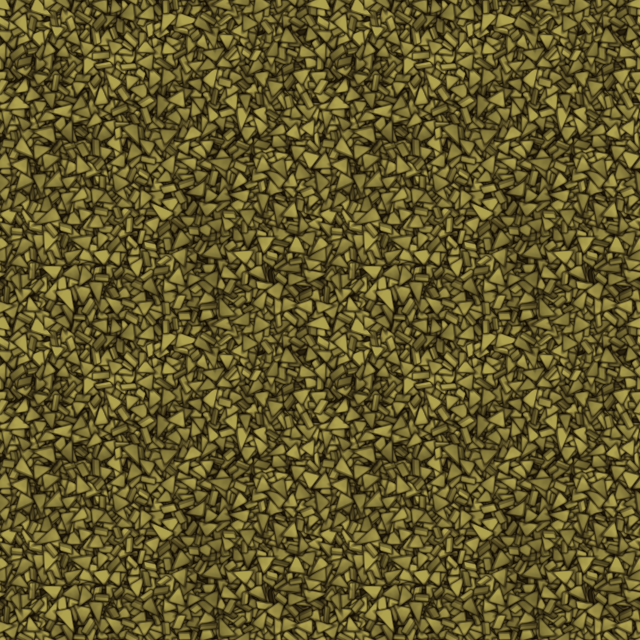
A three.js fragment shader for this texture:

```glsl
varying vec2 vUv;

const float TILE_CELLS = 20.0;   // grain cells along one repeating tile
const float TILES = 2.0;         // tiles across the canvas
const int LAYERS = 7;
const float TAU = 6.28319;
const vec3 GAP_COLOR = vec3(0.05, 0.025, 0.0);
const vec3 FACE_COLOR = vec3(0.66, 0.61, 0.30);

vec4 hash4(vec2 p) {
  vec4 q = fract(p.xyxy * vec4(0.1031, 0.1030, 0.0973, 0.1099));
  q += dot(q, q.wzxy + 33.33);
  return fract((q.xxyz + q.yzzw) * q.zywx);
}

vec2 direction(float angle) {
  return vec2(cos(angle), sin(angle));
}

float cornerSlope(vec2 corner, vec2 offset, float period) {
  float angle = hash4(mod(corner, period) + 71.0).x * TAU;
  return dot(direction(angle), offset);
}

// Gradient noise that repeats after the given period
float gradientNoise(vec2 p, float period) {
  vec2 i = floor(p);
  vec2 f = p - i;
  vec2 u = f * f * f * (f * (f * 6.0 - 15.0) + 10.0);
  vec2 e = vec2(1.0, 0.0);
  float low = mix(cornerSlope(i, f, period),
                  cornerSlope(i + e.xy, f - e.xy, period), u.x);
  float high = mix(cornerSlope(i + e.yx, f - e.yx, period),
                   cornerSlope(i + e.xx, f - e.xx, period), u.x);
  return mix(low, high, u.y);
}

float smoothMax(float a, float b, float k) {
  float h = max(k - abs(a - b), 0.0) / k;
  return max(a, b) + h * h * k * 0.25;
}

float roundedBox(vec2 p, vec2 halfSize, float radius) {
  vec2 q = abs(p) - halfSize + radius;
  return length(max(q, 0.0)) + min(max(q.x, q.y), 0.0) - radius;
}

// Triangle of three edges, each turned a little out of true
float roundedTriangle(vec2 p, float inradius, vec3 skew) {
  float a = dot(p, direction(skew.x));
  float b = dot(p, direction(TAU / 3.0 + skew.y));
  float c = dot(p, direction(TAU * 2.0 / 3.0 + skew.z));
  return smoothMax(smoothMax(a, b, 0.22), c, 0.22) - inradius;
}

float grainDistance(vec2 p, bool isSlab, vec4 shape) {
  if (isSlab) {
    vec2 halfSize = mix(vec2(0.34, 0.17), vec2(0.56, 0.27), shape.xy);
    p.x += p.y * (shape.w - 0.5) * 0.8;
    return roundedBox(p, halfSize, 0.13);
  }
  return roundedTriangle(p, mix(0.29, 0.39, shape.x), (shape.yzw - 0.5) * 0.55);
}

// Paints one grain and its contact shadow over the tone beneath
float paintGrain(float tone, vec2 p, vec4 pose, vec4 shape, float depth) {
  bool isSlab = pose.w > 0.6;
  vec2 axis = direction(pose.z * TAU);
  vec2 local = vec2(dot(p, axis), dot(p, vec2(-axis.y, axis.x)));
  float body = grainDistance(local, isSlab, shape);

  // A shifted copy of the outline separates top face from side wall
  vec2 wallShift = isSlab ? vec2(0.02, mix(0.08, 0.22, shape.z))
                          : direction(shape.w * TAU) * 0.13 * shape.z;
  float face = max(body, grainDistance(local - wallShift, isSlab, shape));

  float light = isSlab ? mix(0.62, 1.04, shape.w) : mix(0.74, 1.08, shape.y);
  light += dot(local, direction(shape.x * TAU)) * 0.26 + p.y * 0.12;
  light *= mix(0.7, 1.0, smoothstep(-0.03, 0.07, -face));
  light *= mix(0.42, 1.0, smoothstep(-0.03, 0.13, -body));

  float shadow = mix(0.46, 1.0, smoothstep(-0.02, 0.15, body));
  float cover = 1.0 - smoothstep(-0.04, 0.04, body);
  return mix(tone * shadow, light * depth, cover);
}

// Scattered grains of one layer, some cells left empty
float paintLayer(float tone, vec2 p, float layer, float depth) {
  vec2 q = p + layer * vec2(0.37, 0.61);
  vec2 cell = floor(q);
  for (int j = -1; j <= 1; j++) {
    for (int i = -1; i <= 1; i++) {
      vec2 id = cell + vec2(float(i), float(j));
      vec2 seed = mod(id, TILE_CELLS) + layer * vec2(37.0, 53.0);
      vec4 pose = hash4(seed + 5.0);
      vec4 shape = hash4(seed + 411.0);
      if (hash4(seed + 823.0).x > 0.86) continue;
      vec2 center = id + mix(vec2(0.18), vec2(0.82), pose.xy);
      tone = paintGrain(tone, q - center, pose, shape, depth);
    }
  }
  return tone;
}

void main() {
  vec2 p = vUv * TILES * TILE_CELLS;
  float tone = 0.2;
  for (int i = 0; i < LAYERS; i++) {
    float layer = float(i);
    float depth = mix(0.85, 1.0, layer / float(LAYERS - 1));
    tone = paintLayer(tone, p, layer, depth);
  }

  // Broad light patches and faint surface roughness
  tone *= 1.0 + 0.24 * gradientNoise(p * 0.2, TILE_CELLS * 0.2);
  tone *= 1.0 + 0.08 * gradientNoise(p * 3.0, TILE_CELLS * 3.0);
  gl_FragColor = vec4(mix(GAP_COLOR, FACE_COLOR, clamp(tone, 0.0, 1.05)), 1.0);
}
```
